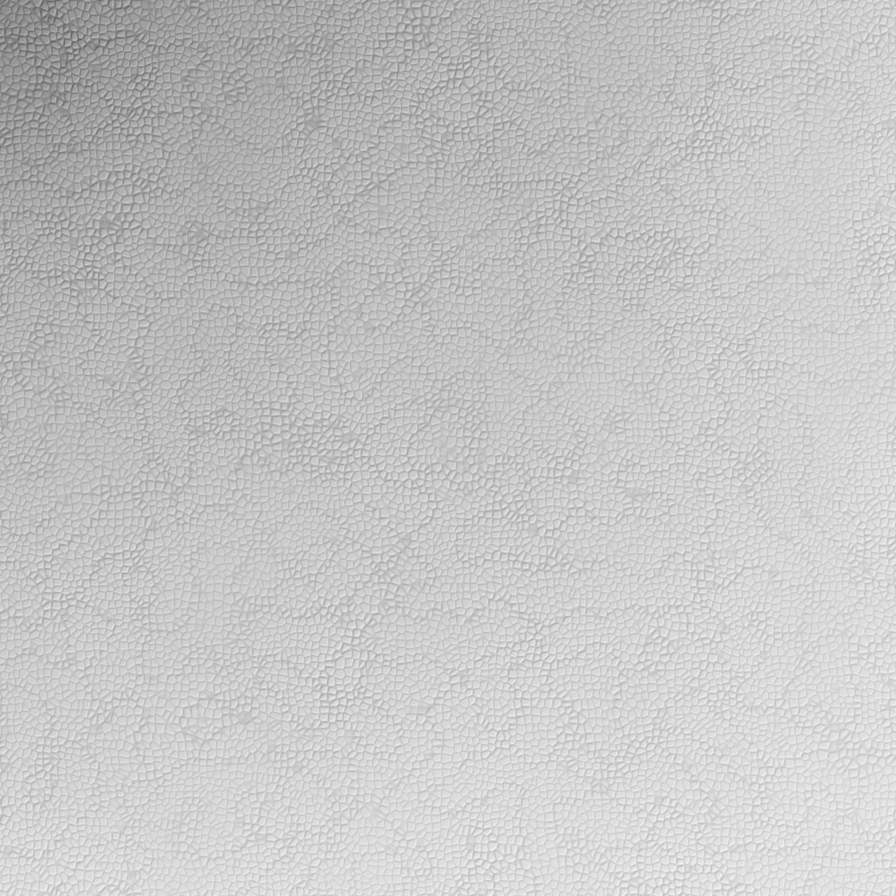
Give the GLSL for this texture, as a WebGL 1 fragment shader.

```glsl
precision highp float;

// Pale grey leather: a cellular height field of small domed grains, embossed by
// light from the lower right, with deeper cracks that follow the grain borders.
// A soft tone gradient darkens toward the upper left.

uniform vec2 u_resolution;

// Tone of the sheet
const float TONE_BOTTOM_LEFT = 0.855;
const float TONE_BOTTOM_RIGHT = 0.88;
const float FALL_LEFT = 0.225;        // darkening from bottom to top, left side
const float FALL_RIGHT = 0.06;        // the same, right side
const float CORNER_SHADE = 0.09;
const float CORNER_SPREAD = 0.04;
const float BLOTCH_SCALE = 4.0;
const float BLOTCH_DEPTH = 0.025;

// Grain relief
const float GRAINS = 118.0;           // grains across the canvas
const float JITTER = 0.85;
const float GROOVE_WIDTH = 0.38;      // in grain units
const float CRACK_SCALE = 0.16;       // crack noise cells per grain
const float CRACK_DEPTH = 0.6;
const float WARP_SCALE = 9.0;
const float WARP_AMOUNT = 0.012;
const vec2 LIGHT_DIR = vec2(0.6, -0.8);
const float LIGHT_STEP = 0.14;        // in grain units
const float RELIEF = 0.075;
const float GROOVE_SHADE = 0.045;

vec2 hash2(vec2 p) {
  vec3 q = fract(p.xyx * vec3(0.1031, 0.1030, 0.0973));
  q += dot(q, q.yzx + 33.33);
  return fract((q.xx + q.yz) * q.zy);
}

float cornerSlope(vec2 cell, vec2 offset) {
  return dot(hash2(cell + 71.0) * 2.0 - 1.0, offset);
}

// Gradient noise, roughly -0.7 to 0.7
float gradientNoise(vec2 p) {
  vec2 i = floor(p);
  vec2 f = p - i;
  vec2 s = f * f * f * (f * (f * 6.0 - 15.0) + 10.0);
  vec2 e = vec2(1.0, 0.0);
  float low = mix(cornerSlope(i, f), cornerSlope(i + e, f - e), s.x);
  float high = mix(cornerSlope(i + e.yx, f - e.yx),
                   cornerSlope(i + e.xx, f - e.xx), s.x);
  return mix(low, high, s.y);
}

// Second minus first nearest distance: zero on the borders between grains
float borderDistance(vec2 p) {
  vec2 cell = floor(p);
  vec2 f = p - cell;
  float nearest = 8.0;
  float second = 8.0;
  for (int y = -1; y <= 1; y++) {
    for (int x = -1; x <= 1; x++) {
      vec2 o = vec2(float(x), float(y));
      vec2 seed = o + 0.5 + JITTER * (hash2(cell + o) - 0.5);
      float d = length(seed - f);
      second = min(second, max(nearest, d));
      nearest = min(nearest, d);
    }
  }
  return second - nearest;
}

// Domed grains; grooves widen and deepen along the zero lines of the noise
float leatherHeight(vec2 p) {
  float crack = 1.0 - smoothstep(0.0, 0.14, abs(gradientNoise(p * CRACK_SCALE)));
  float width = GROOVE_WIDTH * (1.0 + 0.4 * crack);
  float dome = smoothstep(0.0, width, borderDistance(p));
  return 1.0 - (1.0 - dome) * (1.0 + CRACK_DEPTH * crack);
}

float sheetTone(vec2 uv) {
  float across = pow(clamp(uv.x, 0.0, 1.0), 1.5);
  float tone = mix(TONE_BOTTOM_LEFT - FALL_LEFT * uv.y,
                   TONE_BOTTOM_RIGHT - FALL_RIGHT * uv.y, across);
  vec2 toCorner = uv - vec2(0.0, 1.0);
  tone -= CORNER_SHADE * exp(-dot(toCorner, toCorner) / CORNER_SPREAD);
  float blotch = gradientNoise(uv * BLOTCH_SCALE)
               + 0.5 * gradientNoise(uv * BLOTCH_SCALE * 2.3 + 17.0);
  return tone + BLOTCH_DEPTH * blotch * (0.4 + 0.6 * uv.y);
}

float leatherShade(vec2 uv) {
  vec2 warp = vec2(gradientNoise(uv * WARP_SCALE),
                   gradientNoise(uv * WARP_SCALE + 31.0));
  vec2 p = (uv + WARP_AMOUNT * warp) * GRAINS;
  vec2 toLight = LIGHT_DIR * LIGHT_STEP;
  float far = leatherHeight(p - toLight);
  float near = leatherHeight(p + toLight);

  // Relief grows toward the shaded corner and varies in soft patches
  float depth = 0.75 + 0.4 * uv.y * (1.3 - uv.x)
              + 0.5 * gradientNoise(uv * 6.0 + 53.0);
  float groove = 0.68 - 0.5 * (far + near);
  return sheetTone(uv) + depth * (RELIEF * (far - near) - GROOVE_SHADE * groove);
}

void main() {
  // Four samples per pixel smooth the fine grain
  float shade = 0.0;
  for (int j = 0; j < 2; j++) {
    for (int i = 0; i < 2; i++) {
      vec2 offset = vec2(float(i), float(j)) * 0.5 - 0.25;
      shade += 0.25 * leatherShade((gl_FragCoord.xy + offset) / u_resolution);
    }
  }
  gl_FragColor = vec4(vec3(clamp(shade, 0.0, 1.0)), 1.0);
}
```
